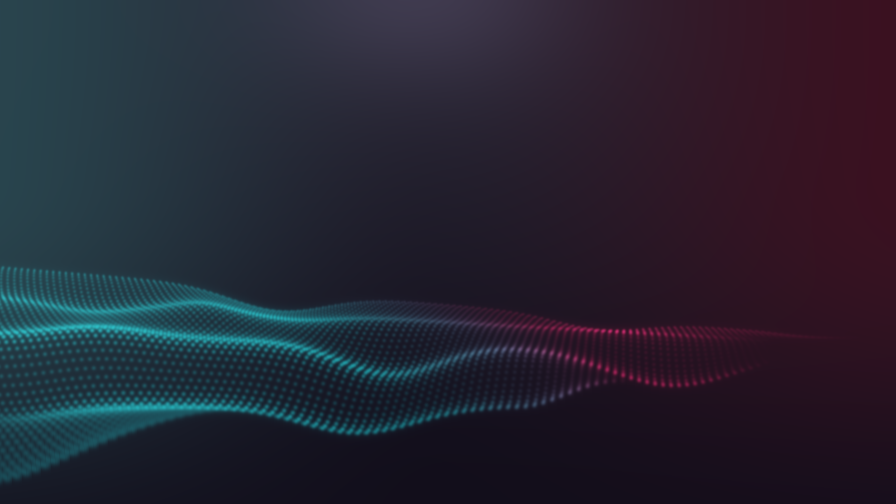
Write a Shadertoy shader that draws this background.

```glsl
const float ROWS_PER_FOLD = 12.0;
const float FOLDS = 4.0;
const vec3 CYAN = vec3(0.04, 0.80, 0.84);
const vec3 LAVENDER = vec3(0.42, 0.40, 0.62);
const vec3 CRIMSON = vec3(0.80, 0.07, 0.27);

float bump(float x, float center, float width) {
    float t = (x - center) / width;
    return exp(-t * t);
}

// Ridge lines of the sheet, from back to front
float backRidge(float x) {
    return 0.47 - 0.15 * x - 0.04 * bump(x, 0.31, 0.075) - 0.024 * bump(x, 0.67, 0.07);
}

float upperRidge(float x) {
    return 0.41 - 0.1 * x - 0.017 * bump(x, 0.1, 0.06)
        + 0.012 * bump(x, 0.225, 0.04) - 0.012 * bump(x, 0.33, 0.06);
}

float middleRidge(float x) {
    return 0.335 - 0.04 * x + 0.02 * bump(x, 0.11, 0.08)
        - 0.06 * bump(x, 0.435, 0.08) - 0.07 * bump(x, 0.75, 0.1);
}

float frontRidge(float x) {
    float y = 0.193 - 0.052 * bump(x, 0.4, 0.09) - 0.024 * bump(x, 0.0, 0.08);
    return mix(y, middleRidge(x), smoothstep(0.58, 0.74, x));
}

float nearEdge(float x) {
    return frontRidge(x) - 0.135 * (1.0 - smoothstep(-0.05, 0.28, x));
}

// Height of one row; rows crowd together at the ridges
float sheetHeight(float x, float depth) {
    float t = fract(depth);
    t = mix(t, smoothstep(0.0, 1.0, t), 0.7);
    float y;
    if (depth < 1.0) y = mix(backRidge(x), upperRidge(x), t);
    else if (depth < 2.0) y = mix(upperRidge(x), middleRidge(x), t);
    else if (depth < 3.0) y = mix(middleRidge(x), frontRidge(x), t);
    else y = mix(frontRidge(x), nearEdge(x), t);
    return mix(y, 0.33, smoothstep(0.84, 0.96, x));
}

vec3 sheetColor(float x, float depth) {
    float hue = x + 0.17 * (1.0 - depth / 3.0);
    vec3 cool = mix(CYAN, LAVENDER, smoothstep(0.46, 0.68, hue));
    return mix(cool, CRIMSON, smoothstep(0.6, 0.74, hue));
}

float sheetBrightness(float x, float depth) {
    float ridges = 0.22 + 0.3 * bump(depth, 1.0, 0.3)
        + 0.7 * bump(depth, 2.0, 0.22)
        + 0.6 * bump(depth, 3.0, 0.22) * smoothstep(-0.05, 0.16, x);
    float light = ridges * mix(1.0, 0.42, smoothstep(0.2, 0.6, x));
    // Fade the front folds and the far tip
    float nearFold = smoothstep(2.9, 3.2, depth);
    light *= 1.0 - nearFold * smoothstep(0.1, 0.3, x);
    light *= 1.0 - smoothstep(2.0, 2.2, depth) * smoothstep(0.62, 0.71, x);
    float tip = mix(0.82, 0.72, smoothstep(0.2, 0.7, depth));
    return light * (1.0 - smoothstep(tip, tip + 0.15, x));
}

vec3 dottedSheet(vec2 uv, float aspect) {
    vec3 light = vec3(0.0);
    for (float row = 0.0; row < ROWS_PER_FOLD * FOLDS; row++) {
        float depth = row / ROWS_PER_FOLD;
        float nearness = depth / FOLDS;
        float spacing = mix(0.007, 0.0108, nearness);
        float column = floor((uv.x - 0.7) / spacing) + 0.5;
        float dotX = 0.7 + column * spacing;
        vec2 offset = uv - vec2(dotX, sheetHeight(dotX, depth));
        offset.x *= aspect;

        // Out of focus at the near left corner
        float blur = smoothstep(2.6, 4.0, depth) * (1.0 - smoothstep(0.0, 0.3, uv.x));
        float radius = mix(0.003, 0.0052, nearness) + 0.003 * blur;
        float dotLight = exp(-dot(offset, offset) / (radius * radius));
        float haze = 0.045 * bump(offset.y, 0.0, 0.013);
        light += sheetColor(dotX, depth) * sheetBrightness(dotX, depth) * (dotLight + haze);
    }
    return light;
}

vec3 backdrop(vec2 uv) {
    vec3 color = mix(vec3(0.07, 0.055, 0.105), vec3(0.15, 0.14, 0.195), smoothstep(0.0, 0.95, uv.y));
    float teal = (1.0 - smoothstep(-0.08, 0.5, uv.x)) * smoothstep(-0.25, 0.65, uv.y);
    float wine = smoothstep(0.45, 1.05, uv.x) * smoothstep(-0.2, 0.65, uv.y);
    color = mix(color, vec3(0.16, 0.275, 0.31), teal);
    color = mix(color, vec3(0.23, 0.065, 0.125), wine);
    float lamp = bump(uv.x, 0.47, 0.17) * bump(uv.y, 1.03, 0.2);
    return color + vec3(0.10, 0.09, 0.115) * lamp;
}

void mainImage(out vec4 fragColor, in vec2 fragCoord) {
    vec2 uv = fragCoord / iResolution.xy;
    vec3 color = backdrop(uv);
    if (uv.y < 0.53) {
        vec3 light = dottedSheet(uv, iResolution.x / iResolution.y);
        color = 1.0 - (1.0 - color) * exp(-light);
    }
    fragColor = vec4(color, 1.0);
}
```
